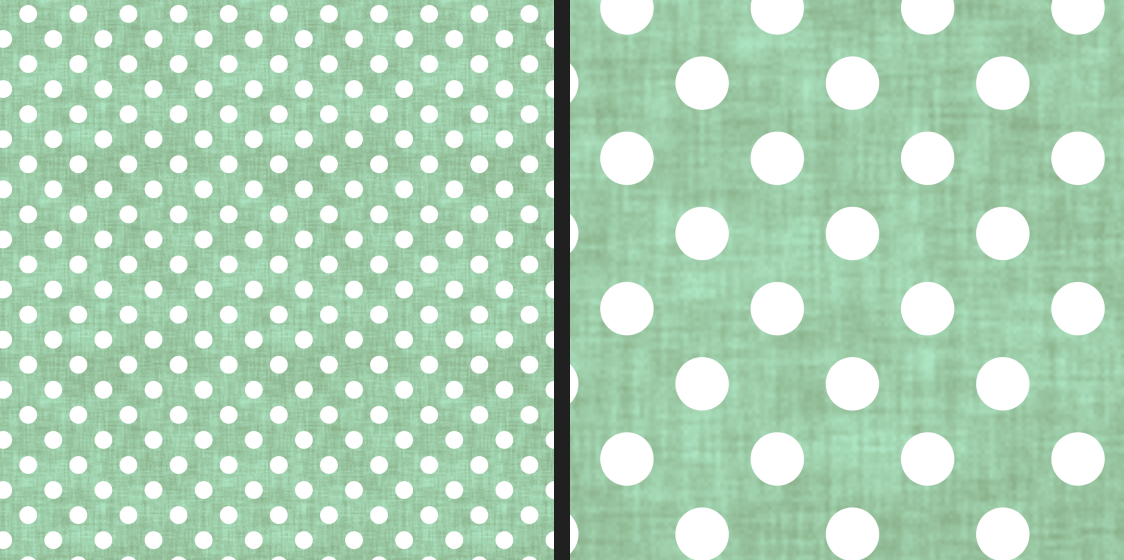
Left: the whole. Right: its middle third, enlarged.
This pattern is drawn by a WebGL 1 fragment shader. Its source:

```glsl
precision highp float;
// White polka dots in a staggered grid on mottled green linen.
// Dots are two interleaved square lattices; the cloth is stretched
// value noise that wraps every four dot spacings.

uniform vec2 u_resolution;

float hash(vec2 p) {
  vec3 h = fract(p.xyx * vec3(0.1031, 0.1030, 0.0973));
  h += dot(h, h.yzx + 33.33);
  return fract((h.x + h.y) * h.z);
}

// Value noise on the unit tile, wrapping after "count" lattice cells.
float tileNoise(vec2 tile, vec2 count, float seed) {
  vec2 p = tile * count;
  vec2 i = floor(p);
  vec2 f = fract(p);
  f = f * f * (3.0 - 2.0 * f);
  vec2 lo = mod(i, count) + seed;
  vec2 hi = mod(i + 1.0, count) + seed;
  return mix(mix(hash(lo), hash(vec2(hi.x, lo.y)), f.x),
             mix(hash(vec2(lo.x, hi.y)), hash(hi), f.x), f.y);
}

// Brightness of the cloth: crossed threads, slubs, grain and soft blotches.
float linen(vec2 tile) {
  float warp = tileNoise(tile, vec2(110.0, 15.0), 11.0) - 0.5;
  float weft = tileNoise(tile, vec2(17.0, 110.0), 237.0) - 0.5;
  float slub = tileNoise(tile, vec2(48.0, 5.0), 419.0)
             + tileNoise(tile, vec2(7.0, 44.0), 563.0) - 1.0;
  float grain = tileNoise(tile, vec2(150.0), 701.0) - 0.5;
  float blotch = tileNoise(tile, vec2(4.0, 7.0), 907.0)
               + 0.6 * tileNoise(tile, vec2(11.0, 15.0), 83.0) - 0.8;
  return 0.5 + 0.52 * warp + 0.48 * weft + 0.28 * slub
             + 0.34 * grain + 0.42 * blotch;
}

// Distance to the nearest dot centre, in dot spacings.
float dotDistance(vec2 cell) {
  vec2 even = fract(cell + 0.5) - 0.5;
  vec2 odd = fract(cell) - 0.5;
  return min(length(even), length(odd));
}

void main() {
  float spacing = 0.0895;
  vec2 p = gl_FragCoord.xy / u_resolution.y;
  vec2 cell = vec2(p.x - 0.0504, 1.0 - p.y - 0.0248) / spacing;

  // Cloth
  vec3 shade = vec3(0.56, 0.72, 0.57);
  vec3 light = vec3(0.66, 0.87, 0.735);
  vec3 color = mix(shade, light, clamp(linen(cell / 4.0), -0.2, 1.15));

  // Dots
  float edge = dotDistance(cell) * spacing - 0.0159;
  float pixel = 1.0 / u_resolution.y;
  color = mix(color, vec3(1.0), 1.0 - smoothstep(-0.7 * pixel, 0.7 * pixel, edge));

  gl_FragColor = vec4(color, 1.0);
}
```
